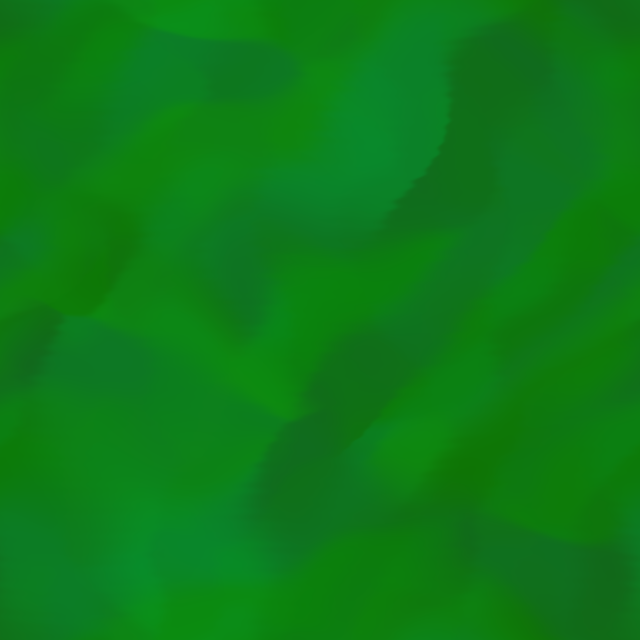
Reproduce this texture procedurally as a Shadertoy shader.

```glsl
// Soft green paint: wrapped cellular noise whose cells melt into each other.
// One layer lies level, one leans along the rising diagonal; a periodic mask
// joins them. Blend hardness drifts, so a few hazy borders fold crisply.

const float TAU = 6.2831853;
const vec2  LEVEL_GRID = vec2(4.0, 6.0);     // broad level patches per canvas
const vec2  LEANING_GRID = vec2(7.0, 3.0);   // long leaning patches per canvas
const vec2  DETAIL_GRID = vec2(12.0, 10.0);  // small blotches per canvas
const vec2  LEANING_CENTER = vec2(0.70, 0.62);
const float DETAIL_SHARE = 0.32;
const float SOFT_EDGE = 4.5;
const float CRISP_EDGE = 32.0;
const float DETAIL_EDGE = 5.5;
const float FEATHER = 0.002;                 // sideways fraying of the borders
const float CONTRAST = 1.25;
const float GOLDEN = 0.618034;
const vec3  MEAN_GREEN = vec3(0.05, 0.488, 0.084);
const vec3  TONE_JITTER = vec3(-0.02, 0.06, 0.03);

const vec3 PALETTE[5] = vec3[5](
    vec3(0.05, 0.48, 0.05),   // leaf
    vec3(0.05, 0.52, 0.07),   // grass
    vec3(0.06, 0.44, 0.10),   // shade
    vec3(0.05, 0.48, 0.12),   // pine
    vec3(0.04, 0.52, 0.14));  // jade
const float CUMULATIVE_SHARE[4] = float[4](0.30, 0.54, 0.72, 0.88);

vec3 hash3(vec2 cell, float seed) {
    vec3 p = fract(vec3(cell.xyx + seed) * vec3(0.1031, 0.1030, 0.0973));
    p += dot(p, p.yxz + 33.33);
    return fract((p.xxy + p.yzz) * p.zyx);
}

// Golden-ratio steps deal the palette out in its exact area shares.
vec3 cellColor(vec2 cell, vec2 grid, float seed) {
    float rank = fract((cell.x + grid.x * cell.y + seed) * GOLDEN);
    int index = 0;
    for (int i = 0; i < 4; i++) {
        if (rank > CUMULATIVE_SHARE[i]) index = i + 1;
    }
    vec3 tone = MEAN_GREEN + CONTRAST * (PALETTE[index] - MEAN_GREEN);
    return tone + TONE_JITTER * (hash3(cell, seed + 17.0).y - 0.5);
}

// Smooth Voronoi: cell colours weighted by distance, wrapping on the grid.
vec3 meltedCells(vec2 uv, vec2 grid, float hardness, float seed) {
    vec2 p = uv * grid;
    vec2 base = floor(p);
    vec3 sum = vec3(0.0);
    float total = 0.0;
    for (int y = -2; y <= 2; y++) {
        for (int x = -2; x <= 2; x++) {
            vec2 cell = base + vec2(x, y);
            vec2 id = floor(mod(cell + 0.5, grid));
            vec2 away = cell + hash3(id, seed).xy - p;
            float weight = exp(-hardness * dot(away, away));
            sum += weight * cellColor(id, grid, seed);
            total += weight;
        }
    }
    return sum / total;
}

// Layered sines with whole frequencies keep the bend periodic.
vec2 bend(vec2 uv) {
    vec2 a = TAU * uv;
    vec2 wide = vec2(sin(a.y + 0.8 * sin(a.x) + 1.9), sin(a.x - a.y + 0.6));
    vec2 mid = vec2(sin(2.0 * a.y + a.x + 4.1), sin(2.0 * a.x + a.y + 2.3));
    vec2 fine = vec2(sin(5.0 * a.y - 2.0 * a.x), sin(4.0 * a.x + 3.0 * a.y + 1.2));
    float fray = sin(37.0 * a.y + 2.0 * sin(a.x)) + sin(61.0 * a.y + 3.0 * sin(2.0 * a.x));
    return uv + 0.03 * wide + 0.02 * mid + 0.009 * fine + vec2(FEATHER * fray, 0.0);
}

void mainImage(out vec4 fragColor, in vec2 fragCoord) {
    vec2 uv = fragCoord / iResolution.xy;
    vec2 a = TAU * uv;
    vec2 bent = bend(uv);

    // Crisp folds appear only in small regions.
    float fold = 0.5 + 0.25 * (sin(a.x + 2.0 * a.y + 0.7) + sin(2.0 * a.x - a.y + 3.6));
    float hardness = mix(SOFT_EDGE, CRISP_EDGE, pow(fold, 3.0));

    // A whole-number shear lays the second layer along the rising diagonal.
    vec3 level = meltedCells(bent, LEVEL_GRID, hardness, 3.0);
    vec3 leaning = meltedCells(vec2(bent.x - bent.y, bent.y), LEANING_GRID, hardness, 23.0);
    vec2 nearness = cos(a - TAU * LEANING_CENTER);
    vec3 patches = mix(level, leaning, smoothstep(-0.2, 0.5, nearness.x + nearness.y));

    vec3 detail = meltedCells(bent, DETAIL_GRID, DETAIL_EDGE, 41.0);
    vec3 color = patches + DETAIL_SHARE * (detail - MEAN_GREEN);

    fragColor = vec4(clamp(color, 0.0, 1.0), 1.0);
}
```
